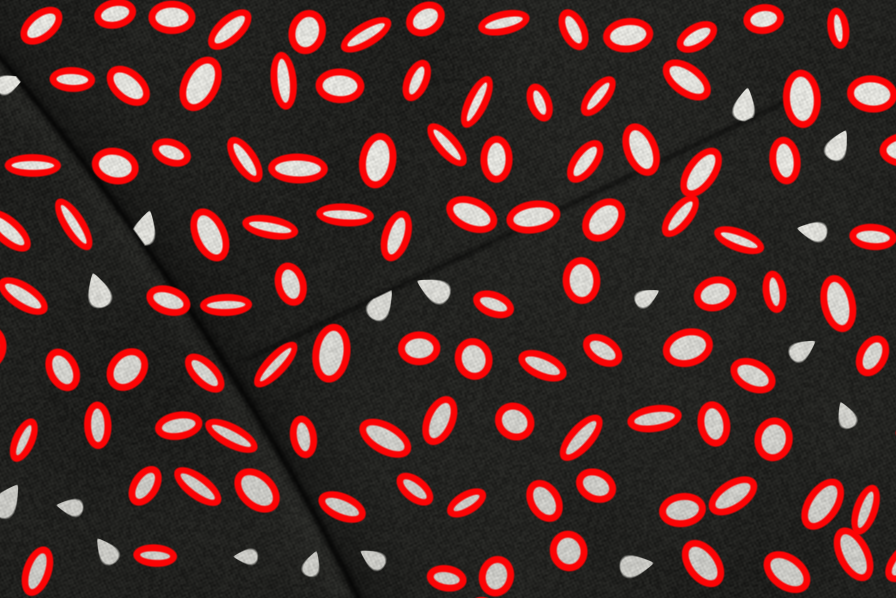
Write a WebGL 2 fragment shader that draws this pattern.

```glsl
#version 300 es
precision highp float;
// Dark woven cloth with a fold and a seam, scattered with pale red-ringed seeds and bare petals.

uniform vec2 u_resolution;
out vec4 fragColor;

// Lengths are fractions of the canvas height.
const vec3 CLOTH = vec3(0.125, 0.127, 0.118);
const vec3 RING  = vec3(0.985, 0.015, 0.02);
const vec3 SEED  = vec3(0.87, 0.87, 0.85);
const float CELL = 0.113;                       // mean spacing of the seeds
const float JITTER = 0.42;                      // scatter, in cells
const float RING_WIDTH = 0.0117;
const vec2 SEED_LENGTH = vec2(0.033, 0.050);    // half-axes, shortest and longest
const vec2 SEED_BREADTH = vec2(0.018, 0.032);
const vec2 PETAL_SIZE = vec2(0.026, 0.015);
const float BARE_CHANCE = 0.10;
const float BARE_CHANCE_CREASE = 0.50;
const float SOFTNESS = 0.0021;
const float WEAVE_FREQ = 125.0;                 // threads per canvas height
const float PI = 3.14159;

vec4 hash4(vec2 p) {
    vec4 q = fract(p.xyxy * vec4(0.1031, 0.1030, 0.0973, 0.1099));
    q += dot(q, q.wzxy + 33.33);
    return fract((q.xxyz + q.yzzw) * q.zywx);
}

float valueNoise(vec2 p) {
    vec2 i = floor(p), f = fract(p);
    f = f * f * (3.0 - 2.0 * f);
    vec2 e = vec2(0.0, 1.0);
    return mix(mix(hash4(i).x, hash4(i + e.yx).x, f.x),
               mix(hash4(i + e.xy).x, hash4(i + e.yy).x, f.x), f.y);
}

float ellipseDistance(vec2 p, vec2 r) {
    p += 1e-5;
    float k = length(p / r);
    return k * (k - 1.0) / length(p / (r * r));
}

// Teardrop: an ellipse pinched towards its positive x end.
float petalDistance(vec2 p, vec2 r) {
    float pinch = 1.0 - 0.6 * clamp(p.x / r.x, -1.0, 1.0);
    return ellipseDistance(vec2(p.x, p.y / pinch), r);
}

float coverage(float d, float soft) {
    return 1.0 - smoothstep(-soft, soft, d);
}

// Signed distances: x to the curved fold, y to the straight seam.
vec2 creaseDistance(vec2 p) {
    float fold = (p.x - 0.60 + 0.50 * p.y + 0.18 * p.y * p.y) / 1.2;
    float seam = (p.y - 0.201 - 0.479 * p.x) / 1.11;
    return vec2(fold, seam);
}

float seamExtent(float x) {
    return smoothstep(0.38, 0.44, x) * (1.0 - smoothstep(1.30, 1.38, x));
}

vec3 clothColor(vec2 p, float weave) {
    vec2 crease = creaseDistance(p);
    float drape = valueNoise(p * 3.0 + 7.0) + 0.5 * valueNoise(p * 7.0);
    float light = 0.83 + 0.24 * drape + 0.55 * weave;
    light += 0.22 * exp(-abs(crease.x + 0.025) * 45.0);
    light *= 1.0 - 0.75 * exp(-pow(crease.x / 0.007, 2.0));
    light *= 1.0 - 0.35 * smoothstep(0.0, 0.01, crease.x) * exp(-max(crease.x, 0.0) * 22.0);
    light *= 1.0 - 0.40 * seamExtent(p.x) * exp(-pow(crease.y / 0.006, 2.0));
    return CLOTH * light;
}

void main() {
    vec2 p = gl_FragCoord.xy / u_resolution.y;
    float soft = max(SOFTNESS, 0.75 / u_resolution.y);

    // Fine threads broken up by grain
    vec2 thread = sin(mat2(0.94, 0.34, -0.34, 0.94) * p * 2.0 * PI * WEAVE_FREQ);
    float weave = 0.22 * thread.x * thread.y + 0.75 * (valueNoise(p * 240.0) - 0.5);

    vec3 color = clothColor(p, weave);
    vec3 seedColor = SEED * (0.90 + 0.11 * smoothstep(0.1, 0.8, p.y) + 0.13 * weave);
    vec2 crease = creaseDistance(p);

    // Seeds on a staggered, jittered grid
    vec2 grid = p / CELL;
    for (int j = -1; j <= 1; j++) {
        float row = floor(grid.y) + float(j);
        float stagger = 0.5 * mod(row, 2.0);
        for (int i = -1; i <= 1; i++) {
            vec2 id = vec2(floor(grid.x - stagger) + float(i), row);
            vec4 rnd = hash4(id + 41.0);
            vec4 form = hash4(id + 173.0);
            vec2 center = (id + vec2(stagger, 0.0) + 0.5 + JITTER * (rnd.xy - 0.5)) * CELL;
            float angle = PI * rnd.z;
            float c = cos(angle), s = sin(angle);
            vec2 local = mat2(c, -s, s, c) * (p - center);

            // Bare petals gather along the creases and are cut off by them
            vec2 side = creaseDistance(center);
            float nearest = min(abs(side.x), mix(1.0, abs(side.y), seamExtent(center.x)));
            float chance = mix(BARE_CHANCE, BARE_CHANCE_CREASE, exp(-pow(nearest / 0.04, 2.0)));
            if (rnd.w < chance) {
                float d = petalDistance(local, PETAL_SIZE * mix(0.75, 1.2, form.x));
                d = max(d, -sign(side.x) * crease.x);
                if (seamExtent(center.x) > 0.5) d = max(d, -sign(side.y) * crease.y);
                color = mix(color, seedColor, coverage(d, soft));
            } else {
                vec2 size = vec2(mix(SEED_LENGTH.x, SEED_LENGTH.y, form.x),
                                 mix(SEED_BREADTH.x, SEED_BREADTH.y, form.y));
                color = mix(color, RING, coverage(ellipseDistance(local, size), soft));
                color = mix(color, seedColor, coverage(ellipseDistance(local, size - RING_WIDTH), soft));
            }
        }
    }
    fragColor = vec4(color, 1.0);
}
```
